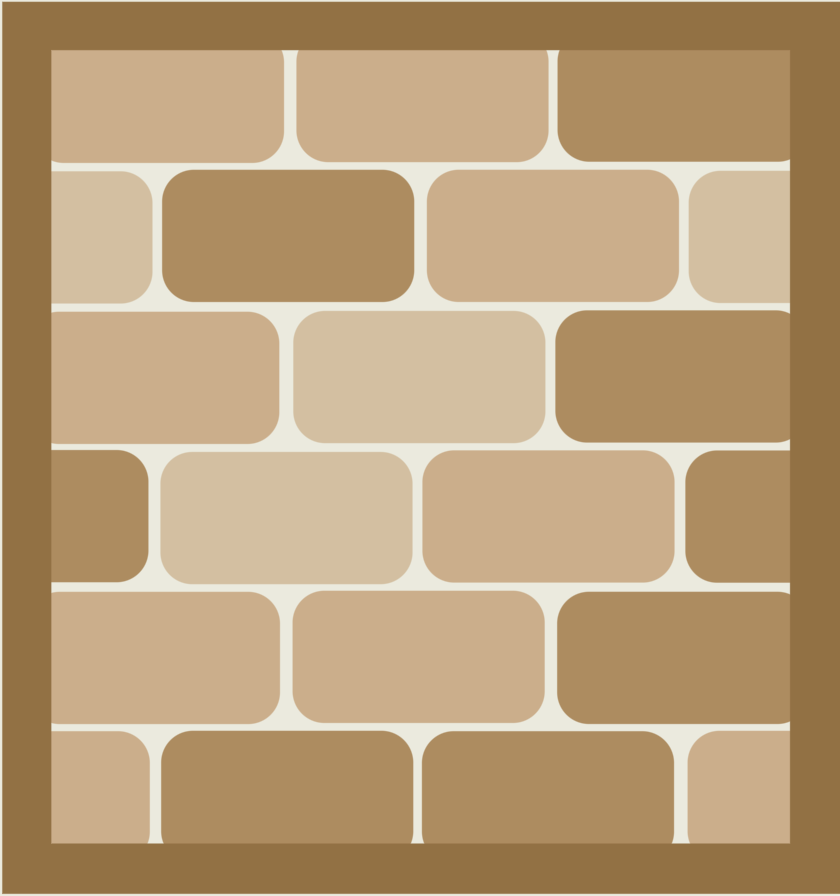
This pattern is drawn by a Shadertoy shader. Its source:

```glsl
// A framed wall of rounded bricks: six staggered courses in three tan tones on pale mortar.
// Each brick is a rounded-box distance in its grid cell, nudged by a hash;
// a rectangular opening and a thin outer margin cut out the frame.

float hash(vec2 p) {
    vec3 q = fract(p.xyx * vec3(0.1031, 0.1030, 0.0973));
    q += dot(q, q.yzx + 33.33);
    return fract((q.x + q.y) * q.z);
}

float roundedBox(vec2 p, vec2 halfSize, float radius) {
    vec2 q = abs(p) - halfSize + radius;
    return length(max(q, 0.0)) + min(max(q.x, q.y), 0.0) - radius;
}

// Antialiased coverage of the inside of a distance field
float cover(float dist) {
    float edge = 0.9 / iResolution.y;
    return 1.0 - smoothstep(-edge, edge, dist);
}

// Brick tones by course from the top, four per course: 0 rose, 1 sand, 2 brown
const int TONES[24] = int[24](
    0, 0, 2, 1,   1, 2, 0, 1,   0, 1, 2, 0,
    2, 1, 0, 2,   0, 0, 2, 1,   0, 2, 2, 0);

vec3 brickColor(vec2 cell) {
    ivec2 id = clamp(ivec2(cell), ivec2(0), ivec2(3, 5));
    int tone = TONES[id.y * 4 + id.x];
    return tone == 0 ? vec3(0.797, 0.682, 0.545)
         : tone == 1 ? vec3(0.828, 0.750, 0.633)
                     : vec3(0.680, 0.549, 0.378);
}

void mainImage(out vec4 fragColor, in vec2 fragCoord) {
    // Canvas units: height 1, y pointing down
    vec2 p = fragCoord / iResolution.xy;
    p = vec2(p.x * 0.9375, 1.0 - p.y);

    // Staggered courses; the upper two sit slightly to the right
    vec2 pitch = vec2(0.2937, 0.1566);
    float row = floor((p.y - 0.0291) / pitch.y);
    float start = mod(row, 2.0) < 0.5 ? 0.026 : -0.1215;
    start += 0.0045 * step(row, 1.5);
    vec2 grid = (p - vec2(start, 0.0291)) / pitch;
    vec2 cell = floor(grid);
    vec2 local = (grid - cell - 0.5) * pitch;

    // Small irregularities in placement
    vec2 nudge = vec2(hash(cell + 3.0), hash(cell + 17.0)) - 0.5;
    local -= nudge * vec2(0.005, 0.0026);

    vec3 mortar = vec3(0.920, 0.918, 0.870);
    float brick = roundedBox(local, vec2(0.1407, 0.0738), 0.0355);
    vec3 color = mix(mortar, brickColor(cell), cover(brick));

    // Frame around the opening, with a hairline margin outside
    float opening = roundedBox(p - vec2(0.4695, 0.4987), vec2(0.4122, 0.4427), 0.0);
    float outer = roundedBox(p - vec2(0.4763, 0.4998), vec2(0.4738, 0.4978), 0.0);
    color = mix(vec3(0.573, 0.443, 0.267), color, cover(opening));
    color = mix(mortar, color, cover(outer));

    fragColor = vec4(color, 1.0);
}
```
